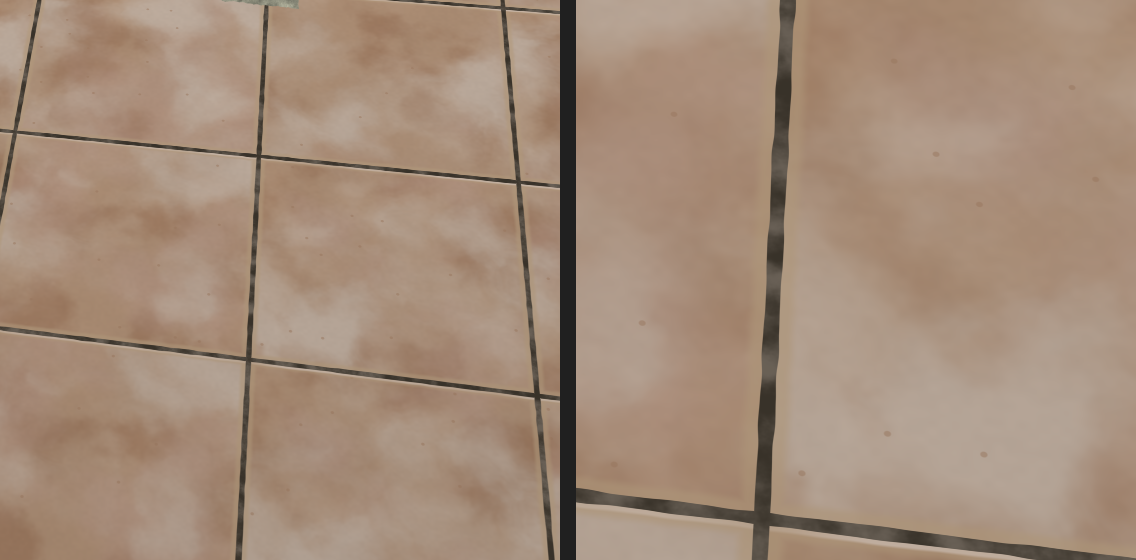
Left: the whole. Right: its middle third, enlarged.
A WebGL 1 fragment shader for this texture:

```glsl
precision highp float;
// Floor of square terracotta tiles seen in mild perspective, with thin dark grout.
// A projective map turns the canvas into tile units; cloudy prints alternate by
// column, built from soft patches and layered noise, with worn edges and specks.

uniform vec2 u_resolution;

const vec3 DEEP_CLAY = vec3(0.595, 0.462, 0.365);
const vec3 TAN_CLAY = vec3(0.645, 0.530, 0.435);
const vec3 PALE_CLOUD = vec3(0.705, 0.640, 0.585);
const vec3 PINK_CLOUD = vec3(0.680, 0.565, 0.515);
const vec3 EDGE_CLAY = vec3(0.685, 0.590, 0.475);
const vec3 LIP_LIGHT = vec3(0.780, 0.715, 0.665);
const vec3 GROUT_DARK = vec3(0.220, 0.195, 0.160);
const vec3 GROUT_GREY = vec3(0.410, 0.375, 0.335);
const vec3 SCRAP_GREY = vec3(0.580, 0.580, 0.510);
const float GROUT_HALF = 0.0095;

float hash(vec2 p) {
  vec3 q = fract(vec3(p.xyx) * 0.1031);
  q += dot(q, q.yzx + 33.33);
  return fract((q.x + q.y) * q.z);
}

float noise(vec2 p) {
  vec2 i = floor(p);
  vec2 f = fract(p);
  f = f * f * (3.0 - 2.0 * f);
  return mix(mix(hash(i), hash(i + vec2(1.0, 0.0)), f.x),
             mix(hash(i + vec2(0.0, 1.0)), hash(i + vec2(1.0, 1.0)), f.x), f.y);
}

float fbm(vec2 p) {
  float sum = 0.0;
  float amp = 0.5;
  for (int i = 0; i < 5; i++) {
    sum += amp * noise(p);
    p = mat2(1.6, 1.2, -1.2, 1.6) * p + 7.3;
    amp *= 0.5;
  }
  return sum / 0.97;
}

// Canvas position (y down) to tile units
vec2 toTiles(vec2 p) {
  float depth = 1.0 + 0.0445 * p.x + 0.338 * p.y;
  return vec2(2.515 * p.x + 0.463 * p.y - 0.177,
              3.390 * p.y - 0.339 * p.x - 0.789) / depth;
}

float patchAt(vec2 p, vec2 center, vec2 size) {
  vec2 d = (p - center) / size;
  return exp(-dot(d, d));
}

// Pale areas of the two alternating prints
float printPatches(vec2 p, float kind) {
  float a = patchAt(p, vec2(0.62, 0.18), vec2(0.13, 0.17))
          + patchAt(p, vec2(0.95, 0.18), vec2(0.15, 0.20))
          + 0.7 * patchAt(p, vec2(0.72, 0.70), vec2(0.16, 0.14))
          + 0.8 * patchAt(p, vec2(0.06, 0.36), vec2(0.12, 0.25));
  float b = 0.7 * patchAt(p, vec2(0.22, 0.30), vec2(0.14, 0.14))
          + patchAt(p, vec2(0.34, 0.77), vec2(0.13, 0.20))
          + 0.9 * patchAt(p, vec2(0.04, 0.88), vec2(0.16, 0.20))
          + patchAt(p, vec2(0.91, 0.56), vec2(0.16, 0.30));
  return mix(a, b, kind);
}

vec3 tileColor(vec2 f, vec2 id) {
  float kind = mod(id.x, 2.0);
  vec2 seed = vec2(kind * 17.0, step(0.0, id.y) * 9.0) + 30.0;
  vec2 warp = vec2(fbm(f * 4.0 + seed), fbm(f * 4.0 + seed + 11.0)) - 0.5;
  float cloud = fbm(f * 3.5 + seed + warp * 1.2);
  float own = fbm(f * 5.0 + id * 13.0 + 70.0);
  float patches = printPatches(f + warp * 0.35, kind);
  float pale = smoothstep(0.36, 1.0, cloud * 0.75 + own * 0.25 + 0.40 * patches);
  float pink = smoothstep(0.42, 0.68, fbm(f * 2.6 + seed + 51.0));
  vec3 col = mix(DEEP_CLAY, TAN_CLAY, smoothstep(0.28, 0.56, fbm(f * 4.5 + seed + 23.0)));
  col = mix(col, PINK_CLOUD, 0.45 * pink);
  col = mix(col, PALE_CLOUD, pale);
  float grain = noise(f * 75.0 + id * 31.0) - 0.5;
  return col * (1.0 + 0.018 * grain + 0.05 * (own - 0.5) + 0.025 * (hash(id + 40.0) - 0.5));
}

// Small dark pits, one at most per cell
float specks(vec2 uv, float aa) {
  vec2 cell = floor(uv * 9.0);
  vec2 center = 0.2 + 0.6 * vec2(hash(cell + 61.0), hash(cell + 83.0));
  float dist = length(fract(uv * 9.0) - center) / 9.0;
  return step(0.86, hash(cell + 105.0)) * (1.0 - smoothstep(0.003, 0.004 + aa, dist));
}

void main() {
  vec2 p = gl_FragCoord.xy / u_resolution;
  p.y = 1.0 - p.y;
  float aa = 2.6 / min(u_resolution.x, u_resolution.y);
  vec2 uv = toTiles(p);
  vec2 f = fract(uv);
  vec2 toLine = min(f, 1.0 - f);
  float wobble = 0.003 * (noise(uv * 28.0 + 40.0) - 0.5);
  float edge = min(toLine.x, toLine.y) + wobble;

  // Tile face, worn margins and the lit upper lip
  vec3 col = tileColor(f, floor(uv));
  col = mix(col, DEEP_CLAY, 0.5 * specks(uv + 20.0, aa));
  col = mix(col, EDGE_CLAY, 0.6 * (1.0 - smoothstep(0.018, 0.034, edge)));
  float lip = 1.0 - smoothstep(0.014, 0.018 + aa, f.y + wobble);
  col = mix(col, LIP_LIGHT, lip * (0.35 + 0.55 * noise(uv * 7.0 + 90.0)));
  col *= 1.02 - 0.05 * p.y;

  // Grout with dusty wear
  vec3 grout = mix(GROUT_DARK, GROUT_GREY, smoothstep(0.25, 0.85, fbm(uv * 22.0 + 60.0)));
  col = mix(grout, col, smoothstep(GROUT_HALF - aa * 0.6, GROUT_HALF + aa * 0.6, edge));

  // Ragged scrap lying at the top border
  float ragged = 0.008 * (fbm(p * 70.0) - 0.5);
  float scrap = max(abs(p.x - 0.465) - 0.068, p.y - 0.002 - 0.10 * (p.x - 0.40)) + ragged;
  vec3 scrapCol = SCRAP_GREY * (0.65 + 0.7 * fbm(p * 110.0));
  col = mix(scrapCol, col, smoothstep(-aa * 0.3, aa * 0.3, scrap));

  gl_FragColor = vec4(col, 1.0);
}
```
